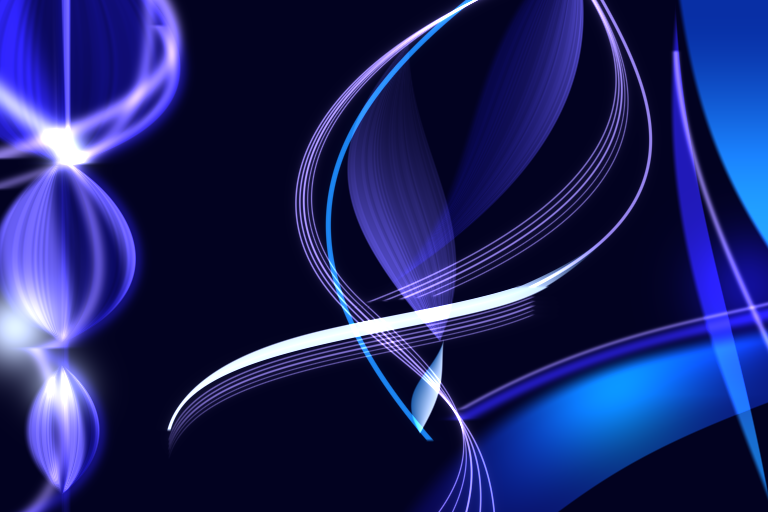
Give the GLSL for this background, as a Shadertoy shader.

```glsl
const vec3 NIGHT = vec3(.008, .008, .125);
const vec3 DEEP = vec3(.06, .05, .48);
const vec3 INDIGO = vec3(.17, .13, .85);
const vec3 VIOLET = vec3(.42, .38, .88);
const vec3 AZURE = vec3(.04, .32, .95);
const vec3 CYAN = vec3(.12, .62, 1);
const vec3 LILAC = vec3(.66, .58, .92);
const vec3 ICE = vec3(.88, .95, 1);
const float HAIR = .0012;
const float THREADS = 55.;

// Cubic curves: four control points, from top to bottom
const mat4x2 LOOP_OUT = mat4x2(1.17, 1.01, 1.29, .8, 1.36, .6, 1.04, .44);
const mat4x2 LOOP_IN = mat4x2(1.15, 1.01, 1.25, .85, 1.26, .62, .72, .41);
const mat4x2 SWEEP = mat4x2(1.04, .44, .84, .355, .38, .35, .33, .16);
const mat4x2 ARC_OUT = mat4x2(.95, 1.01, .6, .85, .475, .6, .67, .4);
const mat4x2 ARC_IN = mat4x2(.95, 1.01, .64, .85, .49, .6, .72, .4);
const mat4x2 FOOT_OUT = mat4x2(.67, .4, .79, .27, .95, .22, .966, -.01);
const mat4x2 FOOT_IN = mat4x2(.72, .4, .86, .27, .98, .16, .85, -.01);
const mat4x2 BLUE_ARC = mat4x2(.93, 1.01, .6, .75, .53, .5, .84, .14);
const mat4x2 VEIL = mat4x2(.8, .92, .6, .7, .66, .56, .86, .33);
const mat4x2 CONE = mat4x2(.87, .36, .86, .27, .76, .25, .82, .15);
const mat4x2 BAND = mat4x2(1.32, 1.01, 1.27, .6, 1.37, .35, 1.51, -.01);
const mat4x2 WING_RIM = mat4x2(1.55, .4, 1.42, .36, 1.18, .34, .9, .18);
const mat4x2 CREST = mat4x2(.31, 1.01, .42, .84, .2, .76, -.02, .69);
const mat4x2 FOLDS[3] = mat4x2[3](
    mat4x2(.29, 1.01, .4, .88, .38, .75, .14, .68),
    mat4x2(.14, .68, .27, .6, .36, .42, .1, .32),
    mat4x2(.07, .32, .2, .26, .28, .1, .05, -.01));

float hash(float n) { return fract(sin(n * 12.9898) * 43758.5453); }

float noise(float x) {
    return mix(hash(floor(x)), hash(floor(x) + 1.), smoothstep(0., 1., fract(x)));
}

float threads(float across) { return .85 + .3 * noise(across * THREADS); }

vec2 point(mat4x2 c, float t) {
    float s = 1. - t;
    return c * vec4(s * s * s, 3. * s * s * t, 3. * s * t * t, t * t * t);
}

// Variants of a curve: inner points moved sideways, lowered, mirrored
mat4x2 bulge(mat4x2 c, float a, float b) { c[1].x += a; c[2].x += b; return c; }

mat4x2 lower(mat4x2 c, float h) { vec2 v = vec2(0, h); return c - mat4x2(v, v, v, v); }

mat4x2 mirror(mat4x2 c) {
    for (int i = 0; i < 4; i++) c[i].x = .24 - c[i].x;
    return c;
}

// Signed distance, positive on the right; bisects for the height
float gap(mat4x2 c, vec2 p) {
    float t = .5, stride = .25;
    for (int i = 0; i < 13; i++) {
        t += point(c, t).y > p.y ? stride : -stride;
        stride *= .5;
    }
    float s = 1. - t;
    vec2 dir = c * vec4(-s * s, s * (s - 2. * t), t * (2. * s - t), t * t);
    return (p.x - point(c, t).x) * abs(dir.y) / max(length(dir), 1e-4);
}

float span(mat4x2 c, float y) {
    return smoothstep(-.004, .004, y - c[3].y) * smoothstep(-.004, .004, c[0].y - y);
}

float strand(mat4x2 c, vec2 p, float width) {
    float aa = .8 / iResolution.y, d = abs(gap(c, p));
    return (1. - smoothstep(width - aa, width + aa, d) + .12 * exp(-d / .006)) * span(c, p.y);
}

float beam(mat4x2 c, vec2 p, float width) {
    float d = gap(c, p) / width;
    return exp(-d * d) * span(c, p.y);
}

float bundle(mat4x2 a, mat4x2 b, vec2 p, float spread) {
    float sum = 0.;
    for (int i = 0; i < 5; i++) {
        float k = float(i) / 4. * spread, h = hash(float(i) + 3.);
        sum += strand(a * (1. - k) + b * k, p, HAIR * (.7 + h)) * (.55 + .45 * h);
    }
    return sum;
}

// Coverage between two curves, and position across
vec2 sheet(mat4x2 a, mat4x2 b, vec2 p, float soft) {
    float l = gap(a, p), r = -gap(b, p);
    return vec2(smoothstep(0., soft, l) * smoothstep(0., .004, r), clamp(l / max(l + r, 1e-4), 0., 1.));
}

float glow(vec2 p, float x, float y, float radius) {
    vec2 d = (p - vec2(x, y)) / radius;
    return exp(-dot(d, d));
}

void mainImage(out vec4 fragColor, in vec2 fragCoord) {
    vec2 p = fragCoord / iResolution.xy * vec2(1.5, 1);
    vec3 col = NIGHT;

    // Central veils and cone
    vec2 v = sheet(mat4x2(1.02, 1.01, .88, .8, .93, .6, .73, .42), mat4x2(1.14, 1.01, 1.16, .76, .98, .58, .73, .42), p, .02);
    col += v.x * threads(v.y) * mix(DEEP * .35, VIOLET * .75, v.y * v.y * smoothstep(.45, 1., p.y));
    v = sheet(VEIL, bulge(VEIL, .2, .3), p, .004);
    col += v.x * threads(v.y) * VIOLET * mix(.85, .2, smoothstep(.42, .85, p.y)) * (1. - .65 * v.y);
    v = sheet(CONE, bulge(CONE, 0., .12), p, .004);
    col += v.x * mix(CYAN * .5, ICE, v.y);

    // Lower right wing
    v = sheet(mat4x2(1.55, .375, 1.2, .33, .95, .26, .77, -.01), mat4x2(1.55, .23, 1.3, .14, 1.2, .08, 1.08, -.01), p, .05);
    float lit = smoothstep(.82, 1.25, p.x) * (1. - .75 * smoothstep(.35, 1., v.y));
    col += v.x * (mix(DEEP * .4, AZURE, lit) + vec3(0, .28, .1) * glow(p, 1.2, .23, .15));
    col += INDIGO * .7 * beam(WING_RIM, p, .012) + LILAC * .5 * beam(lower(WING_RIM, -.02), p, .004);

    // Upper right blade and band
    float edge = gap(mat4x2(1.32, 1.01, 1.35, .8, 1.4, .65, 1.52, .48), p);
    col += smoothstep(0., .012, edge) * smoothstep(.44, .5, p.y) * mix(CYAN, AZURE * .55, smoothstep(.55, .98, p.y));
    v = sheet(BAND, bulge(BAND, .07, .08), p, .012);
    col += v.x * mix(CYAN, INDIGO, smoothstep(.1, .45, p.y)) * .7 + DEEP * glow(p, 1.46, .44, .1);
    col += LILAC * .7 * beam(mat4x2(1.32, .9, 1.33, .7, 1.42, .5, 1.52, .29), p, .006);

    // Stacked folds
    for (int i = 0; i < 3; i++) {
        v = sheet(mirror(FOLDS[i]), FOLDS[i], p, .02);
        float crease = noise(v.y * 5. + p.y * 4. + float(i) * 7.);
        vec3 body = mix(DEEP * .5, i == 0 ? INDIGO : VIOLET, smoothstep(.15, .8, crease));
        col += v.x * body * threads(v.y) + INDIGO * .4 * beam(FOLDS[i], p, .014);
        col += LILAC * .5 * beam(bulge(FOLDS[i], -.1, -.1), p, .014);
    }
    col += LILAC * (.8 * beam(CREST, p, .016) + .5 * beam(lower(CREST, .06), p, .01));
    col += ICE * .7 * beam(mat4x2(-.06, .87, .04, .77, .12, .74, .15, .68), p, .022);
    col += ICE * (.8 * glow(p, .13, .71, .04) + glow(p, .03, .36, .075) + .7 * glow(p, .12, .24, .055));

    // Looping strands and bright sweep
    col += LILAC * .8 * (bundle(LOOP_IN, LOOP_OUT, p, .4) + strand(LOOP_OUT, p, .003));
    col += LILAC * .7 * bundle(lower(SWEEP, .02), lower(SWEEP, .055), p, 1.) * smoothstep(.08, .25, p.y);
    col += LILAC * (bundle(ARC_OUT, ARC_IN, p, 1.) + bundle(FOOT_OUT, FOOT_IN, p, 1.));
    col += CYAN * .75 * strand(BLUE_ARC, p, .005);
    float fade = 1. - smoothstep(.4, .54, p.y);
    float swell = .003 + .011 * smoothstep(.2, .36, p.y) * fade;
    float sweep = strand(SWEEP, p, swell) + strand(LOOP_OUT, p, swell) * fade;
    col += sweep * mix(CYAN, ICE, .4 + .6 * fade);
    fragColor = vec4(min(col, 1.), 1);
}
```
